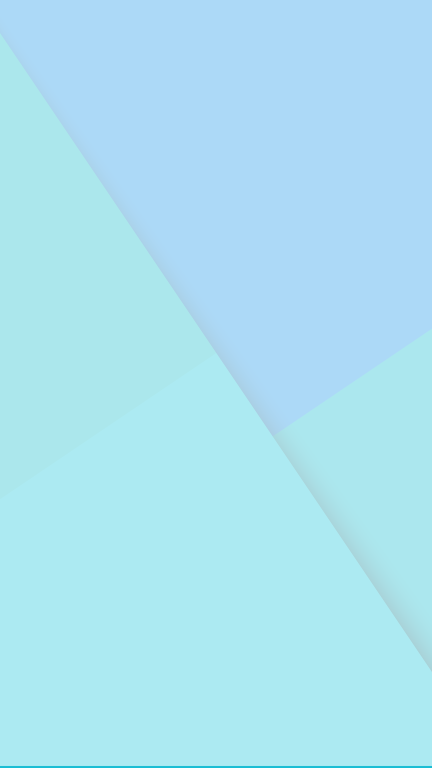
This background is drawn by a Shadertoy shader. Its source:

```glsl
// Flat paper sheets split by one long diagonal, with two seams square to it.
// A rotated frame gives signed distances across and along the diagonal;
// a soft shadow beside it widens and deepens down the slope.

#define DIAGONAL_START vec2(0.0, 0.957)
#define DIAGONAL_DIR   vec2(0.5601, -0.8285)
#define LEFT_SEAM      0.503
#define RIGHT_SEAM     0.634
#define SHADOW_WIDTH   vec2(0.018, 0.046)
#define SHADOW_DEPTH   vec2(0.16, 0.52)
#define STRIP_HEIGHT   0.0026

const vec3 SKY_BLUE   = vec3(0.675, 0.851, 0.969);
const vec3 PALE_AQUA  = vec3(0.675, 0.918, 0.949);
const vec3 LEFT_MINT  = vec3(0.671, 0.907, 0.927);
const vec3 RIGHT_MINT = vec3(0.671, 0.906, 0.933);
const vec3 SHADOW     = vec3(0.650, 0.745, 0.765);
const vec3 STRIP_TEAL = vec3(0.100, 0.740, 0.830);

// Antialiased step: 0 where d is negative, 1 where it is positive.
float edge(float d) {
    float halfPixel = 0.6 / iResolution.y;
    return smoothstep(-halfPixel, halfPixel, d);
}

// Shadow opacity at a distance from the diagonal.
float shadowAmount(float across, float along) {
    float slope = clamp(along / 0.96, 0.0, 1.0);
    float width = mix(SHADOW_WIDTH.x, SHADOW_WIDTH.y, slope);
    float depth = mix(SHADOW_DEPTH.x, SHADOW_DEPTH.y, slope);
    float fade = clamp(1.0 - across / width, 0.0, 1.0);
    return depth * fade * fade;
}

void mainImage(out vec4 fragColor, in vec2 fragCoord) {
    vec2 p = fragCoord / iResolution.y;

    // Rotated frame of the diagonal
    vec2 q = p - DIAGONAL_START;
    float along = dot(q, DIAGONAL_DIR);
    float across = dot(q, vec2(-DIAGONAL_DIR.y, DIAGONAL_DIR.x));

    // Sheets on either side of the diagonal
    vec3 left = mix(LEFT_MINT, PALE_AQUA, edge(along - LEFT_SEAM));
    vec3 right = mix(SKY_BLUE, RIGHT_MINT, edge(along - RIGHT_SEAM));

    // Shadow cast onto the right-hand sheets
    right = mix(right, SHADOW, shadowAmount(across, along));
    vec3 color = mix(left, right, edge(across));

    // Thin strip along the bottom
    color = mix(color, STRIP_TEAL, edge(STRIP_HEIGHT - p.y));

    fragColor = vec4(color, 1.0);
}
```
